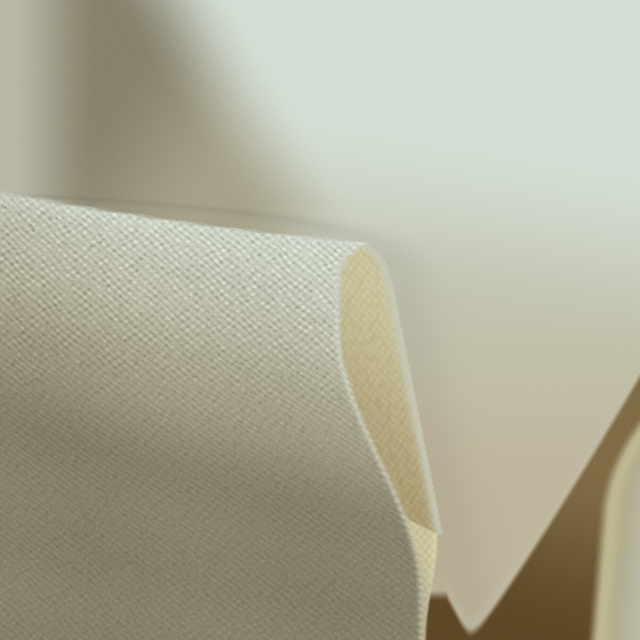
Write a WebGL 2 fragment shader that draws this texture.

```glsl
#version 300 es
precision highp float;
// Folded canvas cloth: a sharp woven fold in front of soft, blurred drapery.

uniform vec2 u_resolution;
out vec4 fragColor;

const vec3 PALE = vec3(0.83, 0.87, 0.83);
const vec3 LINEN = vec3(0.75, 0.75, 0.67);
const vec3 SAND = vec3(0.75, 0.71, 0.61);
const vec3 DUSK = vec3(0.64, 0.62, 0.53);
const vec3 SHADE = vec3(0.53, 0.51, 0.43);
const vec3 CREAM = vec3(0.79, 0.76, 0.61);
const vec3 OCHRE = vec3(0.66, 0.60, 0.44);
const vec3 TAN = vec3(0.50, 0.42, 0.27);
const vec3 BROWN = vec3(0.37, 0.28, 0.15);
const vec2 THREAD = vec2(0.0080, 0.0063); // size of one weave cell
const float WEAVE_DEPTH = 0.095;
const float RIM = 0.010;
const float SHARP = 0.0022;
const float SOFT = 0.010;
const float PI = 3.14159;

float hash(vec2 c) {
  c = fract(c * vec2(0.1031, 0.1137));
  c += dot(c, c.yx + 33.33);
  return fract((c.x + c.y) * c.x * 37.0);
}

// Cellular noise: distance to the nearest scattered point.
float cellular(vec2 q) {
  vec2 cell = floor(q), f = q - cell;
  float nearest = 1.5;
  for (int j = -1; j <= 1; j++)
    for (int i = -1; i <= 1; i++) {
      vec2 o = vec2(i, j), id = cell + o;
      vec2 site = o + vec2(hash(id), hash(id + 47.0));
      nearest = min(nearest, length(site - f));
    }
  return nearest;
}

float cover(float d, float blur) { return smoothstep(-blur, blur, d); }
float band(float d, float width) { return exp(-d * d / (width * width)); }

// Outlines of the fold.
float crown(float y) { return pow(max((y - 0.5) / 0.12, 0.0), 6.0); }
float sweep(float y) { return 0.131 * (1.0 - smoothstep(0.07, 0.49, y)); }
float leftEdge(float y) { return 0.527 + sweep(y) + 0.045 * crown(y); }
float rightEdge(float y) { return 0.635 + 0.2 * (0.45 - y) - 0.03 * crown(y); }
float ridge(float x) { return 0.70 - 0.19 * x + 0.09 * x * x; }
float valley(float x) {
  float t = x - 0.735;
  float slope = t < 0.0 ? 2.0 : 1.45;
  float v = sqrt(t * t * slope * slope + 0.0004) - 0.008 + 0.5 * t * max(t, 0.0);
  return t < 0.0 ? min(v, 0.07) : v;
}

vec3 backCloth(vec2 p) {
  vec3 lit = mix(SAND, LINEN + 0.01, smoothstep(0.2, 0.55, p.y));
  lit = mix(lit, PALE, smoothstep(0.5, 0.82, p.y + 0.16 * (p.x - 0.6)));
  vec3 dim = mix(LINEN * 0.96, SHADE, smoothstep(0.01, 0.16, p.x));
  dim = mix(dim, DUSK * 1.02, smoothstep(0.15, 0.45, p.x + 0.7 * (0.85 - p.y)));
  float crease = min(0.27 + 0.6 * (1.0 - p.y), 0.46);
  vec3 col = mix(dim, lit, smoothstep(-0.10, 0.10, p.x - crease));
  return col * (1.0 - 0.05 * band(p.x - rightEdge(p.y) - 0.01, 0.05));
}

vec3 frontCloth(vec2 p, float depth) {
  float fall = depth + 0.2 * (0.3 - p.x);
  vec3 col = mix(mix(PALE, LINEN, 0.45), LINEN * 0.97, smoothstep(0.0, 0.14, fall));
  col = mix(col, DUSK, smoothstep(0.10, 0.28, fall));
  col = mix(col, SHADE * 0.98, smoothstep(0.22, 0.42, fall));
  col += 0.012 * sin(p.x * 13.0 + p.y * 21.0) * sin(p.y * 17.0 - p.x * 5.0);
  // Plain weave: raised cells alternate, leaning along the falling diagonal.
  vec2 uv = vec2(p.x - sweep(p.y), depth) / THREAD;
  uv += 0.25 * sin(uv.yx * 0.71 + 2.0 * sin(uv.yx * 0.13));
  float knot = 0.64 * cos(PI * (uv.x - uv.y)) - 0.36 * cos(PI * (uv.x + uv.y));
  float swell = abs(sin(PI * uv.x) * sin(PI * uv.y)) * (hash(floor(uv)) - 0.5);
  float focus = mix(1.0, 0.3, smoothstep(0.08, 0.38, depth));
  col += WEAVE_DEPTH * focus * (0.7 * knot + 1.1 * swell);
  col += 0.07 * (0.5 + 0.5 * focus) * (0.45 - cellular(p * vec2(150.0, 190.0)));
  // Sparse dark seed flecks.
  float fleck = 1.0 - smoothstep(0.02, 0.08, cellular(p * vec2(20.0, 26.0)));
  return mix(col, TAN, 0.35 * fleck * step(0.7, hash(floor(p * 11.0))));
}

void main() {
  vec2 p = gl_FragCoord.xy / u_resolution;
  float fray = 0.0009 * sin(p.y * 560.0) + 0.0006 * sin(p.y * 1130.0 + p.x * 300.0);
  float fromLeft = p.x - leftEdge(p.y) + fray;
  float toRight = rightEdge(p.y) - p.x + 0.4 * fray;
  float depth = ridge(p.x) - p.y;

  // Dark hollow and the far fold at the lower right.
  vec3 col = mix(BROWN, TAN, smoothstep(0.0, 0.3, p.y + 0.3 * (p.x - 0.85)));
  float over = max(p.y - 0.2, 0.0);
  float far = p.x - (0.925 + 0.09 * p.y + 2.3 * over * over);
  vec3 farCol = mix(DUSK * vec3(1.06, 1.05, 0.98), LINEN * 0.97, smoothstep(0.01, 0.08, far));
  farCol = mix(farCol, CREAM, 0.6 * band(far - 0.014, 0.014));
  col = mix(col, farCol, cover(far, SOFT));

  // Blurred cloth behind, with a pale lower hem.
  float hem = p.y - valley(p.x);
  float hemGlow = 0.4 * band(hem - 0.012, 0.014) * smoothstep(0.68, 0.72, p.x);
  vec3 back = mix(backCloth(p), LINEN, hemGlow);
  col = mix(col, back, cover(hem, SOFT));

  // Inside of the fold, then its right rim.
  vec3 inner = mix(OCHRE, CREAM, smoothstep(0.2, 0.58, p.y + 0.9 * (p.x - 0.59)));
  inner += 0.018 * sin(p.x * 520.0 + p.y * 90.0) * sin(p.y * 430.0);
  inner += 0.05 * (0.45 - cellular(p * vec2(110.0, 80.0)));
  inner = mix(inner, mix(LINEN, PALE, 0.3), 0.9 * band(toRight - 0.004, RIM));
  col = mix(col, inner, cover(min(fromLeft, toRight), SHARP) * cover(p.y - 0.165, 0.004));

  // Small tucked fold below the opening.
  float tuckSide = 0.665 + 0.018 * smoothstep(0.0, 0.16, p.y) - p.x;
  float tuckTop = 0.19 - 0.5 * (p.x - 0.635) - p.y;
  vec3 tuck = mix(DUSK, CREAM, smoothstep(-0.02, 0.15, p.y));
  tuck += 0.03 * sin(p.x * 480.0) * sin(p.y * 420.0) + 0.05 * band(tuckSide, 0.008);
  col = mix(col, tuck, cover(min(tuckSide, tuckTop), 0.003) * cover(fromLeft, SHARP));

  // Front cloth and its pale cut rim.
  vec3 front = mix(frontCloth(p, depth), PALE, 0.3 * band(depth, 0.014));
  float frontMask = cover(depth + fray, SHARP + 0.003 * (1.0 - p.x)) * cover(-fromLeft, SHARP);
  col = mix(col, front, frontMask);
  float rim = band(fromLeft, RIM * 0.5) * cover(depth, SHARP);
  vec3 rimCol = mix(DUSK * 1.12, mix(LINEN, PALE, 0.6), smoothstep(0.0, 0.5, p.y));
  col = mix(col, rimCol + 0.035 * sin(p.y * 560.0 + p.x * 200.0), 0.8 * rim);

  // Faint fibre grain everywhere.
  col += 0.008 * sin(p.x * 610.0 + p.y * 170.0) * sin(p.y * 530.0 - p.x * 140.0);
  fragColor = vec4(clamp(col, 0.0, 1.0), 1.0);
}
```
